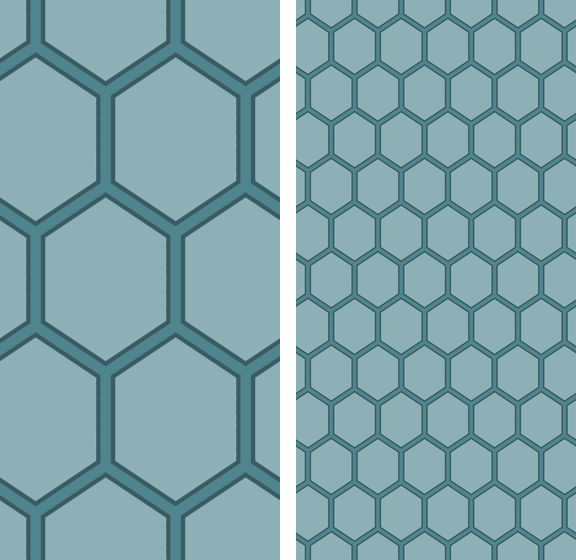
Left, the tile; right, the same tile 3 across and 3 down.
Reproduce this pattern procedurally as a Shadertoy shader.

```glsl
// Honeycomb of tall hexagons: pale cells split by teal walls with dark rims.
// Two staggered lattices of cells are folded with mod; the distance to the
// cell border then selects wall, seam, rim or fill. Tiles 2 x 2 periods.

const vec2 REPEATS = vec2(2.0, 4.0);     // cells across, rows down
const vec2 PERIOD = vec2(1.0, 2.0);      // one column, two staggered rows
const vec2 ORIGIN = vec2(0.255, 1.005);  // centre of one cell
const float APEX = 2.0 / 3.0;            // half height of a cell
const float SLOPE = 2.0 / 3.0;           // rise of the slanted walls
const float WALL = 0.0355;               // half width of the teal wall
const float RIM = 0.0680;                // outer limit of the dark rim
const float HAIR = 0.0026;               // half width of the fine lines

const vec3 FILL_COLOR = vec3(0.55, 0.69, 0.71);
const vec3 WALL_COLOR = vec3(0.31, 0.52, 0.56);
const vec3 RIM_COLOR = vec3(0.22, 0.36, 0.39);
const vec3 SEAM_COLOR = vec3(0.39, 0.51, 0.53);
const vec3 GLINT_COLOR = vec3(0.67, 0.77, 0.77);

// Offset from the nearest centre of a rectangular lattice
vec2 foldLattice(vec2 p, vec2 period) {
    return mod(p + 0.5 * period, period) - 0.5 * period;
}

// Distance inward from the hexagon border, negative outside
float hexInset(vec2 p) {
    p = abs(p);
    float slanted = (APEX - p.y - SLOPE * p.x) * inversesqrt(1.0 + SLOPE * SLOPE);
    return min(0.5 - p.x, slanted);
}

// Smoothed step, one pixel wide
float stepAA(float edge, float value, float pixel) {
    return clamp((value - edge) / pixel + 0.5, 0.0, 1.0);
}

// Smoothed line of a given half width
float lineAA(float offset, float halfWidth, float pixel) {
    return stepAA(-halfWidth, -abs(offset), pixel);
}

// Uneven dashes from layered sines
float dashes(float y) {
    float wave = sin(y * 95.0) + 0.5 * sin(y * 41.0 + 1.3);
    return smoothstep(-0.5, 0.3, wave);
}

void mainImage(out vec4 fragColor, in vec2 fragCoord) {
    vec2 p = fragCoord / iResolution.xy * REPEATS - ORIGIN;
    float pixel = max(REPEATS.x / iResolution.x, REPEATS.y / iResolution.y);

    // Choose the cell that contains this point
    vec2 even = foldLattice(p, PERIOD);
    vec2 odd = foldLattice(p - 0.5 * PERIOD, PERIOD);
    vec2 cell = hexInset(even) > hexInset(odd) ? even : odd;
    float inset = hexInset(cell);

    // Wall, rim and fill, from the border inward
    vec3 color = mix(WALL_COLOR, RIM_COLOR, stepAA(WALL, inset, pixel));
    color = mix(color, FILL_COLOR, stepAA(RIM, inset, pixel));

    // Fine seam between wall and rim
    color = mix(color, SEAM_COLOR, 0.6 * lineAA(inset - WALL, HAIR, pixel));

    // Broken glint along the right side of each fill
    float glint = lineAA(cell.x - (0.5 - RIM - HAIR), HAIR, pixel);
    glint *= stepAA(-0.29, -abs(cell.y), pixel) * dashes(cell.y);
    color = mix(color, GLINT_COLOR, 0.6 * glint);

    fragColor = vec4(color, 1.0);
}
```
